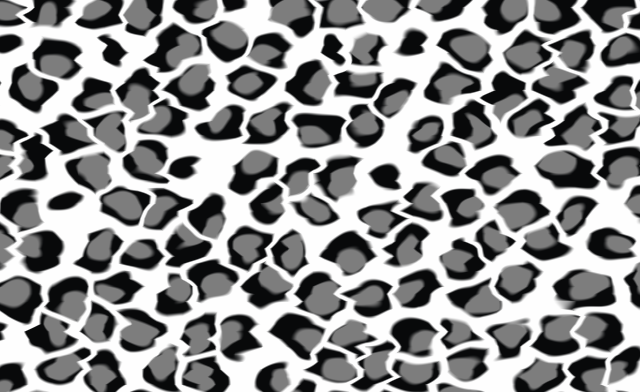
Reproduce this pattern procedurally as a Shadertoy shader.

```glsl
// Leopard print: jagged black rosettes with grey cores on white fur.
// Cellular noise spaces the spots, tilted ellipses shape them, and a
// horizontal noise warp frays their sides into tufts of hair.

const vec3 FUR   = vec3(0.995);
const vec3 RIM   = vec3(0.03, 0.035, 0.04);
const vec3 CORE  = vec3(0.49);
const vec2 CELL  = vec2(0.132, 0.103);   // spacing, in canvas heights
const float GAP  = 0.009;                // half width of the white channels
const float SOFT = 0.005;                // edge softness

vec2 hash2(vec2 c) {
    vec3 q = fract(c.xyx * vec3(0.1031, 0.1030, 0.0973));
    q += dot(q, q.yzx + 33.33);
    return fract((q.xx + q.yz) * q.zy);
}

// Linear value noise in -1..1; its creases give pointed tufts.
float creaseNoise(vec2 p) {
    vec2 i = floor(p), f = p - i;
    float low  = mix(hash2(i).x, hash2(i + vec2(1, 0)).x, f.x);
    float high = mix(hash2(i + vec2(0, 1)).x, hash2(i + vec2(1, 1)).x, f.x);
    return 2.0 * mix(low, high, f.y) - 1.0;
}

// Slow sines bend the outline, fine noise pulls hairs sideways.
vec2 frayed(vec2 p, float bend, float hair, float seed) {
    vec2 lobes = sin(p.yx * vec2(47.0, 41.0) + 2.0 * sin(p * 23.0 + seed) + seed);
    float tuft = creaseNoise(p * vec2(15.0, 52.0) + seed * 17.0);
    return p + bend * lobes + vec2(hair * tuft, 0.0);
}

vec2 spotCenter(vec2 id) {
    float stagger = 0.5 * mod(id.y, 2.0) - 0.25;
    vec2 jitter = 0.56 * (hash2(id) - 0.5);
    return (id + 0.5 + jitter + vec2(stagger, 0.0)) * CELL;
}

vec2 nearestSpot(vec2 p) {
    vec2 base = floor(p / CELL), best = base;
    float bestDist = 1e3;
    for (int y = -2; y <= 2; y++)
    for (int x = -2; x <= 2; x++) {
        vec2 id = base + vec2(x, y);
        float d = distance(p, spotCenter(id));
        if (d < bestDist) { bestDist = d; best = id; }
    }
    return best;
}

// Distance from p to the border of the cell that owns it.
float borderDistance(vec2 p, vec2 owner) {
    vec2 a = spotCenter(owner);
    float border = 1e3;
    for (int y = -2; y <= 2; y++)
    for (int x = -2; x <= 2; x++) {
        if (x == 0 && y == 0) continue;
        vec2 b = spotCenter(owner + vec2(x, y));
        border = min(border, dot(0.5 * (a + b) - p, normalize(b - a)));
    }
    return border;
}

float ellipse(vec2 p, vec2 radius) {
    return (length(p / radius) - 1.0) * min(radius.x, radius.y);
}

float smoothMax(float a, float b, float k) {
    float h = max(k - abs(a - b), 0.0) / k;
    return max(a, b) + 0.25 * k * h * h;
}

float cover(float d) {
    return 1.0 - smoothstep(-SOFT, SOFT, d);
}

mat2 turn(float angle) {
    float c = cos(angle), s = sin(angle);
    return mat2(c, -s, s, c);
}

void mainImage(out vec4 fragColor, in vec2 fragCoord) {
    vec2 uv = fragCoord / iResolution.y;
    vec2 p = frayed(uv, 0.006, 0.022, 1.0);

    // Character of the spot that owns this point
    vec2 id = nearestSpot(p);
    vec2 traits = hash2(id + 71.0);
    vec2 shift = hash2(id + 137.0) - 0.5;
    bool speck = traits.x < 0.09;
    float size = speck ? 0.6 : mix(0.88, 1.25, traits.x);
    float angle = mix(-0.45, 0.85, fract(traits.y * 5.0));
    if (traits.y > 0.8) angle += 1.1;
    vec2 radius = size * vec2(0.066, 0.046);
    mat2 tilt = turn(angle);

    // Outline, kept clear of its neighbours
    vec2 center = spotCenter(id);
    float spot = ellipse(tilt * (p - center), radius);
    spot = smoothMax(spot, GAP - borderDistance(p, id), 0.012);

    // Off-centre core, which sometimes breaks through the rim
    vec2 q = frayed(uv, 0.006, 0.017, 4.0);
    float core = ellipse(tilt * (q - center) - shift * radius * 0.75, radius * 0.61);
    float coreCover = speck ? 0.0 : cover(core);

    vec3 color = mix(FUR, mix(RIM, CORE, coreCover), cover(spot));
    fragColor = vec4(color, 1.0);
}
```
